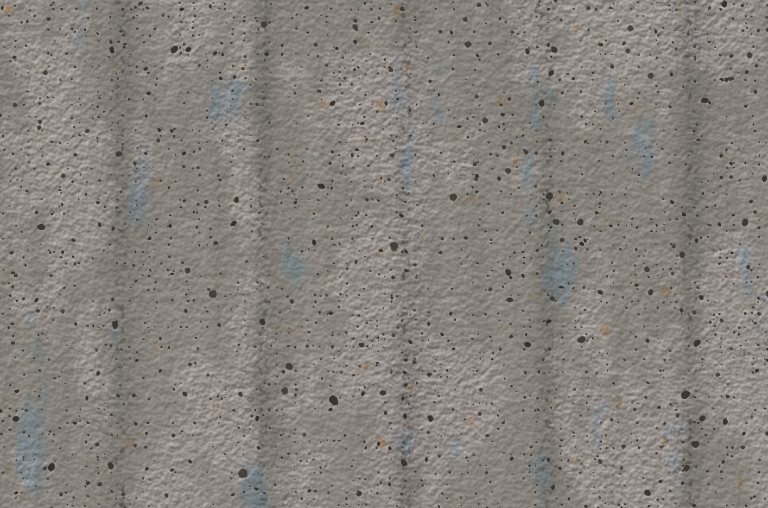
This texture is drawn by a WebGL 2 fragment shader. Its source:

```glsl
#version 300 es
precision highp float;
// Weathered cast concrete: gritty relief, air pores, vertical board seams and faint stains.
uniform vec2 u_resolution;
out vec4 fragColor;

const float SEAM_SPACING = 0.28;
const float SEAM_OFFSET = 0.236;
const vec2 LIGHT_STEP = vec2(-0.0008, 0.0024);

// Integer hash of a lattice cell, two values in 0..1
vec2 hash2(vec2 cell, uint seed) {
    uvec2 q = uvec2(ivec2(cell)) * uvec2(1597334673u, 3812015801u);
    uint n = (q.x ^ q.y ^ (seed * 668265263u)) * 1597334673u;
    n = (n ^ (n >> 15)) * 2246822519u;
    n ^= n >> 13;
    uint m = n * 3266489917u;
    m ^= m >> 16;
    return vec2(n & 65535u, m & 65535u) / 65535.0;
}

float cornerSlope(vec2 cell, vec2 offset, uint seed) {
    float angle = 6.2832 * hash2(cell, seed).x;
    return dot(vec2(cos(angle), sin(angle)), offset);
}

float gradientNoise(vec2 p, uint seed) {
    vec2 i = floor(p), f = p - i;
    vec2 w = f * f * f * (f * (f * 6.0 - 15.0) + 10.0);
    vec2 e = vec2(1.0, 0.0);
    float low = mix(cornerSlope(i, f, seed), cornerSlope(i + e, f - e, seed), w.x);
    float high = mix(cornerSlope(i + e.yx, f - e.yx, seed), cornerSlope(i + 1.0, f - 1.0, seed), w.x);
    return mix(low, high, w.y);
}

float fbm(vec2 p, uint seed) {
    float sum = 0.0, gain = 1.0;
    for (uint k = 0u; k < 4u; k++) {
        sum += gain * gradientNoise(p, seed + k);
        p = p * 2.03 + 7.3;
        gain *= 0.55;
    }
    return sum;
}

float relief(vec2 p) {
    return 0.7 * gradientNoise(p * 36.0, 11u) + gradientNoise(p * 78.0, 12u)
         + 0.6 * gradientNoise(p * 142.0, 13u);
}

// One tilted, ragged pore per chosen cell: x = hole, y = lit lower lip, z = depth
vec3 pores(vec2 p, float size, float radius, float chance, uint seed, float pixel) {
    vec2 cell = floor(p / size);
    vec2 pick = hash2(cell, seed), shape = hash2(cell, seed + 1u);
    vec2 centre = (cell + 0.3 + 0.4 * hash2(cell, seed + 2u)) * size;
    float crowding = 1.0 + 1.3 * gradientNoise(cell * size * 4.0, seed + 3u);
    float present = step(pick.x, chance * crowding);
    float r = radius * mix(0.6, 1.25, pick.y * pick.y);
    float angle = 6.2832 * shape.x;
    mat2 turn = mat2(cos(angle), sin(angle), -sin(angle), cos(angle));
    vec2 d = p - centre;
    vec2 q = turn * d * vec2(1.0, mix(1.0, 1.5, shape.y));
    float ragged = 0.35 * r * gradientNoise(p * 0.9 / r, seed + 4u);
    float edge = length(q) + ragged - r;
    float hole = 1.0 - smoothstep(-0.7 * pixel, 0.9 * pixel, edge);
    float lip = exp(-pow(edge / (0.35 * r + pixel), 2.0)) * smoothstep(0.0, r, -d.y);
    return present * vec3(hole, lip * (1.0 - hole), mix(0.5, 1.0, shape.y));
}

vec3 addPores(vec3 colour, vec3 pore) {
    vec3 hollow = mix(vec3(0.35, 0.32, 0.29), vec3(0.17, 0.15, 0.13), pore.z);
    return mix(colour + 0.06 * pore.y, hollow, 0.9 * pore.x);
}

// Soft dark band along each board joint, trailing to the right
float seamBand(float x, float width) {
    float d = (fract((x - SEAM_OFFSET) / SEAM_SPACING + 0.5) - 0.5) * SEAM_SPACING;
    return exp(-pow(d / (d > 0.0 ? width * 1.6 : width), 2.0));
}

void main() {
    float pixel = 1.0 / u_resolution.y;
    vec2 p = gl_FragCoord.xy * pixel;

    // Broad weathering, rough pale patches and smooth grey skin
    float weather = fbm(p * vec2(4.5, 2.6), 21u);
    float streak = fbm(p * vec2(22.0, 1.8), 31u);
    float wander = 0.006 * gradientNoise(p * vec2(3.0, 9.0), 41u);
    float seam = seamBand(p.x + wander, 0.022) * (0.75 + 0.8 * gradientNoise(p * vec2(4.0, 3.0), 42u));
    float rough = smoothstep(-0.22, 0.28, weather + 0.35 * fbm(p * 17.0, 51u) - 0.3 * seam);

    vec3 skin = vec3(0.525, 0.507, 0.478);
    vec3 gritty = vec3(0.582, 0.556, 0.538);
    vec3 colour = mix(skin, gritty, rough) + 0.026 * streak;
    colour -= seam * vec3(0.062, 0.056, 0.050);

    // Grit lit from above
    float height = relief(p);
    float slope = height - relief(p + LIGHT_STEP);
    colour += slope * mix(0.15, 0.27, rough) + 0.022 * height;

    // Broken ledges in the rough patches
    float ledge = abs(fbm(p * vec2(10.0, 15.0), 61u));
    float broken = smoothstep(0.05, 0.35, gradientNoise(p * 8.0, 66u));
    colour -= 0.11 * broken * rough * (1.0 - smoothstep(0.0, 0.035, ledge));

    // Blue-grey paint traces, ochre flecks and crumbs in the joints
    float paint = smoothstep(0.34, 0.62, fbm(p * vec2(9.0, 3.2), 71u) + 0.12 * seam);
    colour = mix(colour, colour * vec3(0.86, 0.99, 1.10), 0.75 * paint);
    float ochre = smoothstep(0.42, 0.58, gradientNoise(p * vec2(34.0, 27.0), 81u));
    colour = mix(colour, colour * vec3(1.03, 0.91, 0.74), 0.7 * ochre);
    float crumbs = seamBand(p.x + wander, 0.009) * smoothstep(0.12, 0.45, gradientNoise(p * 85.0, 91u));
    colour = mix(colour, vec3(0.30, 0.26, 0.24), 0.65 * crumbs);

    // Air pores from pinholes to large voids
    colour = addPores(colour, pores(p, 0.0125, 0.0022, 0.15, 101u, pixel));
    colour = addPores(colour, pores(p + 0.37, 0.024, 0.0036, 0.22, 111u, pixel));
    colour = addPores(colour, pores(p + 0.71, 0.048, 0.0062, 0.18, 121u, pixel));
    colour = addPores(colour, pores(p + 0.13, 0.14, 0.0105, 0.22, 131u, pixel));

    fragColor = vec4(clamp(colour, 0.0, 1.0), 1.0);
}
```
